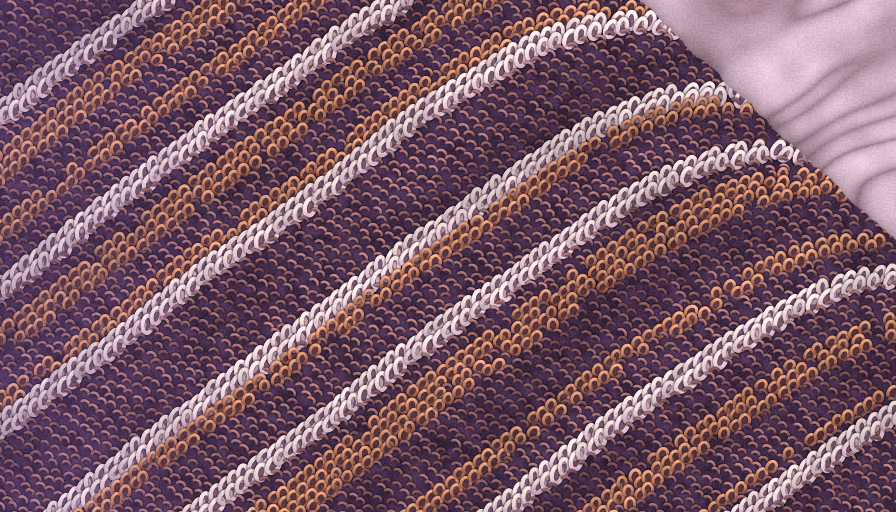
Reproduce this texture procedurally as a Shadertoy shader.

```glsl
// Looped terry cloth with pale and rust stripes on dark purple, lying on a creased mauve sheet.
// Stripes follow a curve that bends near the cloth's edge; every row is a chain of small yarn
// rings, drawn row over row with a soft shadow. Lengths are in canvas heights.

const vec2  EDGE_NORMAL = vec2(0.686, 0.727);   // also the direction along the stripes
const float EDGE_OFFSET = 1.583;
const float STRIPE_SLOPE = 0.18;
const float BEND_HEIGHT = 0.14;
const float BEND_LENGTH = 0.12;
const vec2  PITCH = vec2(0.0225, 0.0185);       // loop spacing along and across rows
const float PALE_HALF_WIDTH = 0.0185;
const vec3  GAP    = vec3(0.265, 0.175, 0.290);
const vec3  SHEET  = vec3(0.90, 0.77, 0.85);
const vec3  CREASE = vec3(0.46, 0.33, 0.39);
const vec3  HAZE   = vec3(0.46, 0.34, 0.66);

// Yarns: 0 plum ground, 1 rust, 2 pale
const vec3[3] SHADE = vec3[3](vec3(0.33, 0.19, 0.22), vec3(0.53, 0.30, 0.25), vec3(0.83, 0.70, 0.77));
const vec3[3] LIT   = vec3[3](vec3(0.72, 0.50, 0.51), vec3(0.95, 0.67, 0.52), vec3(1.00, 0.92, 0.91));
const vec3[3] INNER = vec3[3](vec3(0.20, 0.13, 0.23), vec3(0.38, 0.23, 0.24), vec3(0.58, 0.44, 0.50));
const vec2[3] RADII = vec2[3](vec2(0.0085, 0.0070), vec2(0.0088, 0.0115), vec2(0.0092, 0.0155));
const float[3] THICKNESS = float[3](0.0028, 0.0032, 0.0040);
const float[3] ARCH_LOW  = float[3](-0.35, -1.3, -2.5);   // where each loop sinks into the cloth

// Stripe centres across the cloth; rust stripes also carry a half width
const float[7] PALE = float[7](-0.355, -0.077, 0.148, 0.358, 0.526, 0.875, 1.158);
const vec2[9] RUST = vec2[9](
    vec2(-0.271, 0.034), vec2(-0.165, 0.014), vec2(0.012, 0.032),
    vec2(0.108, 0.019), vec2(0.388, 0.019), vec2(0.610, 0.034),
    vec2(0.770, 0.020), vec2(0.990, 0.032), vec2(1.120, 0.014));

float hash(vec2 p) { return fract(sin(dot(p, vec2(127.1, 311.7))) * 43758.5); }

float noise(vec2 p) {
    vec2 i = floor(p), f = fract(p);
    f = f * f * (3.0 - 2.0 * f);
    return mix(mix(hash(i), hash(i + vec2(1, 0)), f.x),
               mix(hash(i + vec2(0, 1)), hash(i + vec2(1, 1)), f.x), f.y);
}

int rowKind(float across) {
    int kind = 0;
    for (int i = 0; i < 9; i++) if (abs(across - RUST[i].x) < RUST[i].y) kind = 1;
    for (int i = 0; i < 7; i++) if (abs(across - PALE[i]) < PALE_HALF_WIDTH) kind = 2;
    return kind;
}

float ellipseDistance(vec2 d, vec2 r) {
    float l = length(d / r);
    return l * (l - 1.0) / max(length(d / (r * r)), 0.001);
}

vec3 clothColor(vec2 p, float inset, float px) {
    // Straighten the stripes into (along, across)
    float bend = BEND_HEIGHT * exp(-max(inset, -0.02) / BEND_LENGTH);
    float shear = STRIPE_SLOPE + bend / BEND_LENGTH;
    vec2 acrossDir = vec2(EDGE_NORMAL.y, -EDGE_NORMAL.x);
    float across = dot(p, acrossDir) + STRIPE_SLOPE * inset - bend;
    across += 0.012 * (noise(p * 5.0) - 0.5);
    vec2 q = vec2(-inset, across);
    vec3 col = GAP * (0.75 + 0.5 * noise(p * 60.0));
    float patches = noise(vec2(q.x * 4.0, q.y * 13.0) + 9.0);

    vec2 base = floor(q / PITCH);
    for (int j = -2; j <= 2; j++) {
        float row = base.y + float(j);
        int stripe = rowKind((row + 0.5) * PITCH.y);
        float shift = hash(vec2(row, 7.0));
        for (int i = -2; i <= 1; i++) {
            vec2 id = vec2(base.x + float(i), row);
            float h1 = hash(id), h2 = hash(id + 41.3);
            int kind = (stripe == 1 && h2 < 0.08) ? 0 : stripe;
            vec2 jitter = 0.4 * (vec2(h1, h2) - 0.5);
            vec2 d = q - (id + 0.5 + jitter + vec2(shift, 0.0)) * PITCH;

            // Back to canvas directions, then lean the loop
            d = d.x * EDGE_NORMAL + (d.y + shear * d.x) * acrossDir;
            float lean = 0.38 + 0.7 * (h1 - 0.5);
            float c = cos(lean), s = sin(lean);
            d = vec2(c * d.x - s * d.y, s * d.x + c * d.y);

            vec2 r = RADII[kind] * (0.88 + 0.24 * h2);
            float up = d.y / r.y, low = ARCH_LOW[kind], yarn = THICKNESS[kind];
            float arch = smoothstep(low, low + 0.7, up);
            float signedDist = ellipseDistance(d, r), dist = abs(signedDist);
            float cover = arch * (1.0 - smoothstep(yarn - 0.5 * px, yarn + 0.5 * px, dist));
            float shadow = arch * (1.0 - smoothstep(yarn, yarn * 2.2, dist));
            float inside = arch * (1.0 - smoothstep(-px, px, signedDist));

            float light = clamp(0.5 + 0.45 * up - 0.15 * d.x / r.x, 0.0, 1.0);
            light *= 1.0 - 0.35 * dist * dist / (yarn * yarn);
            if (kind == 0) light *= 0.3 + 0.5 * h1 + 0.5 * patches;
            vec3 thread = mix(SHADE[kind], LIT[kind], clamp(light, 0.0, 1.0)) * (0.92 + 0.14 * h2);
            col = mix(col, col * 0.66, shadow);
            col = mix(col, INNER[kind], 0.6 * inside);
            col = mix(col, thread, cover);
        }
    }
    col *= 0.92 + 0.16 * patches;
    return mix(col, HAZE, 0.17 * smoothstep(0.6, 0.0, p.x));
}

vec3 sheetColor(vec2 p) {
    vec2 q = vec2(0.87 * p.x + 0.5 * p.y, 0.87 * p.y - 0.5 * p.x);
    float n = noise(vec2(q.x * 4.0, q.y * 17.0 + 2.0 * noise(p * 6.0)));
    float fold = pow(1.0 - abs(2.0 * n - 1.0), 4.0);
    return mix(SHEET, CREASE, 0.6 * fold) * (0.93 + 0.12 * noise(p * 22.0));
}

void mainImage(out vec4 fragColor, in vec2 fragCoord) {
    vec2 p = fragCoord / iResolution.y;
    float px = 1.0 / iResolution.y;
    float inset = EDGE_OFFSET - dot(p, EDGE_NORMAL);
    float rim = inset + 0.008 * (noise(p * 55.0) - 0.5);
    vec3 sheet = sheetColor(p) * (1.0 - 0.25 * exp(min(rim, 0.0) / 0.02));
    vec3 col = mix(sheet, clothColor(p, inset, px), smoothstep(-px, px, rim));
    col += 0.06 * (hash(floor(p * 300.0)) - 0.5);   // fine grain
    fragColor = vec4(clamp(col, 0.0, 1.0), 1.0);
}
```
